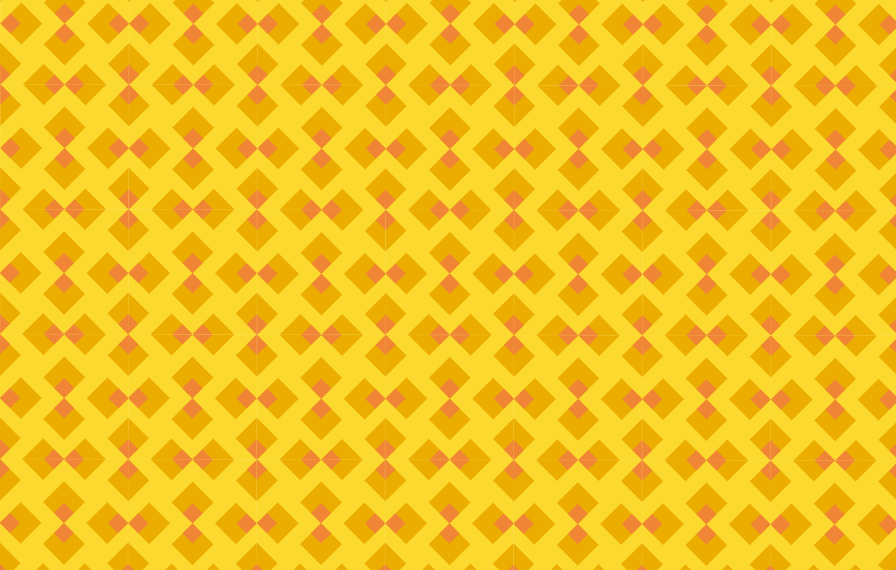
Give the GLSL for this pattern, as a Shadertoy shader.

```glsl
// Golden tiles of paired diamonds, bow ties alternately upright and lying, with faint tile seams.

const vec3 GROUND = vec3(0.99, 0.85, 0.18);
const vec3 GOLD   = vec3(0.92, 0.68, 0.00);
const vec3 ORANGE = vec3(0.94, 0.52, 0.21);
const vec3 SEAM   = vec3(1.00, 0.91, 0.48);

// Lengths are fractions of the canvas width, y runs down from the top edge.
const vec2  TILE       = vec2(0.1434, 0.1394);
const vec2  ORIGIN     = vec2(0.0006, -0.0453);
const float TILT       = 0.0018;   // slight turn of the whole grid
const float MID_ROW    = 0.511;    // height of the middle ties in a tile
const float OUTER_HALF = 0.0233;   // half diagonal of a gold diamond
const float INNER_HALF = 0.0113;   // half diagonal of an orange diamond
const float JITTER     = 0.0006;   // misplacement of each tile
const float SEAM_HALF  = 0.0004;
const float SEAM_ALPHA = 0.5;

vec2 hash2(vec2 p) {
    vec3 q = fract(vec3(p.xyx) * vec3(0.1031, 0.1030, 0.0973));
    q += dot(q, q.yzx + 33.33);
    return fract((q.xx + q.yz) * q.zy);
}

float gradientDot(vec2 cell, vec2 offset) {
    return dot(hash2(cell + 17.0) * 2.0 - 1.0, offset);
}

float gradientNoise(vec2 p) {
    vec2 i = floor(p), f = p - i;
    vec2 w = f * f * f * (f * (f * 6.0 - 15.0) + 10.0);
    vec2 e = vec2(1.0, 0.0);
    float top = mix(gradientDot(i, f), gradientDot(i + e, f - e), w.x);
    float low = mix(gradientDot(i + e.yx, f - e.yx), gradientDot(i + e.xx, f - e.xx), w.x);
    return mix(top, low, w.y);
}

// Two diamonds whose tips meet at the origin, one on each side along x.
float bowTie(vec2 p, float halfDiagonal) {
    p = abs(p);
    return (abs(p.x - halfDiagonal) + p.y - halfDiagonal) * 0.7071;
}

float coverage(float dist, float pixel) {
    return clamp(0.5 - dist / pixel, 0.0, 1.0);
}

void mainImage(out vec4 fragColor, in vec2 fragCoord) {
    float pixel = 1.0 / iResolution.x;
    vec2 p = vec2(fragCoord.x, iResolution.y - fragCoord.y) * pixel;
    p = p + TILT * vec2(p.y, -p.x) - ORIGIN;

    vec2 grid = p / TILE;
    vec2 id = floor(grid);
    vec2 local = (grid - id) * TILE + (hash2(id + 5.0) - 0.5) * JITTER;

    // Ties sit on a 3 by 3 lattice: corners, edge middles and tile centre.
    float outer = 1.0, inner = 1.0;
    for (int j = 0; j < 3; j++) {
        for (int i = 0; i < 3; i++) {
            vec2 anchor = vec2(float(i) * 0.5, j == 1 ? MID_ROW : float(j) * 0.5);
            vec2 q = local - anchor * TILE;
            bool upright = (i + j) % 2 == 0;
            if (upright) q = q.yx;
            outer = min(outer, bowTie(q, OUTER_HALF));
            inner = min(inner, bowTie(q, INNER_HALF));
        }
    }

    vec3 color = mix(GROUND, GOLD, coverage(outer, pixel));
    color = mix(color, ORANGE, coverage(inner, pixel));

    // Pale seams that fade in and out along the tile borders.
    vec2 edge = abs(grid - round(grid)) * TILE;
    float seam = coverage(min(edge.x, edge.y) - SEAM_HALF, pixel);
    float fade = clamp(0.5 + gradientNoise(grid * 1.7 + 3.3), 0.0, 1.0);
    color = mix(color, SEAM, seam * fade * SEAM_ALPHA);

    fragColor = vec4(color, 1.0);
}
```
